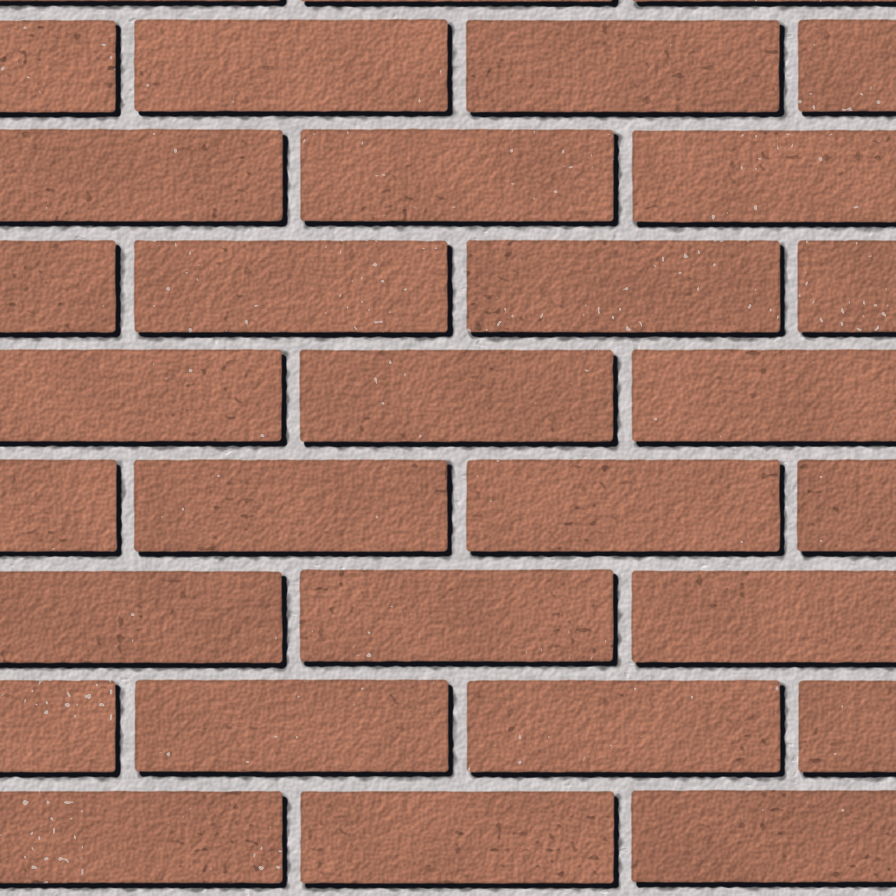
Write a WebGL 1 fragment shader that draws this texture.

```glsl
precision highp float;
// Running-bond brick wall with pale mortar, hard lower-right shadows and white flecks.

uniform vec2 u_resolution;

#define PITCH vec2(0.3702, 0.1229)      // brick plus joint
#define ORIGIN vec2(0.1450, 0.0170)     // top-left of the first full cell
#define HALF_SIZE vec2(0.1748, 0.0512)  // half of one brick face
#define MARGIN 0.0052                   // joint kept left of and above a brick
#define CORNER 0.0045
#define SHADOW_SHIFT vec2(0.0052, 0.0055)
#define BRICK_COLOR vec3(0.645, 0.437, 0.352)
#define MORTAR_COLOR vec3(0.790, 0.772, 0.768)
#define SHADOW_COLOR vec3(0.065, 0.072, 0.090)
#define FLECK_COLOR vec3(0.800, 0.750, 0.730)
#define RELIEF 0.50

float hash(vec2 p) {
  vec3 q = fract(vec3(p.xyx) * 0.1031);
  q += dot(q, q.yzx + 33.33);
  return fract((q.x + q.y) * q.z);
}

vec2 gradientAt(vec2 cell) {
  float angle = 6.2832 * hash(cell);
  return vec2(cos(angle), sin(angle));
}

// Gradient noise, roughly -0.7 to 0.7
float noise(vec2 p) {
  vec2 i = floor(p), f = p - i;
  vec2 u = f * f * f * (f * (f * 6.0 - 15.0) + 10.0);
  vec2 e = vec2(1.0, 0.0);
  float a = dot(gradientAt(i), f);
  float b = dot(gradientAt(i + e.xy), f - e.xy);
  float c = dot(gradientAt(i + e.yx), f - e.yx);
  float d = dot(gradientAt(i + e.xx), f - e.xx);
  return mix(mix(a, b, u.x), mix(c, d, u.x), u.y);
}

float roundedBox(vec2 p, vec2 halfSize, float radius) {
  vec2 d = abs(p) - halfSize + radius;
  return length(max(d, 0.0)) + min(max(d.x, d.y), 0.0) - radius;
}

// Small hollows gathered in loose patches
float pits(vec2 p) {
  float patches = smoothstep(-0.1, 0.35, noise(p * 10.0 + 41.0));
  return patches * smoothstep(0.30, 0.48, noise(p * vec2(85.0, 110.0) + 7.0));
}

float surfaceHeight(vec2 p) {
  return 0.65 * noise(p * 95.0 + 3.0) + 0.40 * noise(p * 210.0 + 19.0) - 0.5 * pits(p);
}

vec3 brickFace(vec2 p, vec2 id, float relief, float dist) {
  vec3 color = BRICK_COLOR * (0.97 + 0.06 * hash(id + 51.0));
  color *= 1.0 + 0.07 * noise(p * 14.0) + 0.07 * noise(p * 260.0);
  color *= 1.0 + RELIEF * relief;
  color *= 1.0 - 0.24 * pits(p);

  // White flecks: each brick has its own amount, in clusters
  float amount = pow(hash(id + 87.0), 2.0);
  float cluster = smoothstep(-0.15, 0.45, noise(p * 11.0 + id * 3.7) + 0.3 * amount);
  float limit = mix(0.62, 0.29, cluster * (0.35 + 0.65 * amount));
  float fleck = smoothstep(limit, limit + 0.09, noise(p * vec2(125.0, 110.0) + 63.0));
  color = mix(color, FLECK_COLOR, 0.8 * fleck);

  // Slight darkening along the rim
  return color * (1.0 - 0.10 * smoothstep(-0.004, 0.0, dist));
}

vec3 mortarBed(vec2 p, float relief, float shadowDist) {
  vec3 color = MORTAR_COLOR * (1.0 + 0.07 * noise(p * 45.0) + 0.30 * relief);
  // Ragged grey fringe, then the solid cast shadow
  float ragged = shadowDist + 0.006 * noise(p * 75.0 + 29.0);
  color *= 1.0 - 0.42 * (1.0 - smoothstep(-0.001, 0.0045, ragged));
  float edge = shadowDist + 0.0016 * noise(p * 110.0 + 11.0);
  return mix(SHADOW_COLOR, color, smoothstep(-0.0012, 0.0014, edge));
}

void main() {
  vec2 p = gl_FragCoord.xy / u_resolution;
  p.y = 1.0 - p.y;
  float pixel = 1.0 / min(u_resolution.x, u_resolution.y);

  // Cell lookup, every other row shifted by half a brick
  vec2 grid = (p - ORIGIN) / PITCH;
  float row = floor(grid.y);
  grid.x += 0.5 * mod(row, 2.0);
  vec2 id = floor(grid) + 20.0;
  vec2 local = fract(grid) * PITCH - HALF_SIZE - MARGIN;
  local += 0.0018 * (vec2(hash(id), hash(id + 13.0)) - 0.5);

  // Brick outline with a slightly uneven edge
  float wobble = 0.0008 * noise(p * 65.0) + 0.0006 * noise(p * 18.0);
  float dist = roundedBox(local, HALF_SIZE, CORNER) + wobble;
  float shadowDist = roundedBox(local - SHADOW_SHIFT, HALF_SIZE, CORNER);

  // Light falls from the upper left
  float relief = surfaceHeight(p + 0.0014) - surfaceHeight(p);
  vec3 mortar = mortarBed(p, relief, shadowDist);
  vec3 face = brickFace(p, id, relief, dist);

  float soft = max(pixel, 0.0013);
  vec3 color = mix(face, mortar, smoothstep(-soft, soft, dist));
  gl_FragColor = vec4(color, 1.0);
}
```
